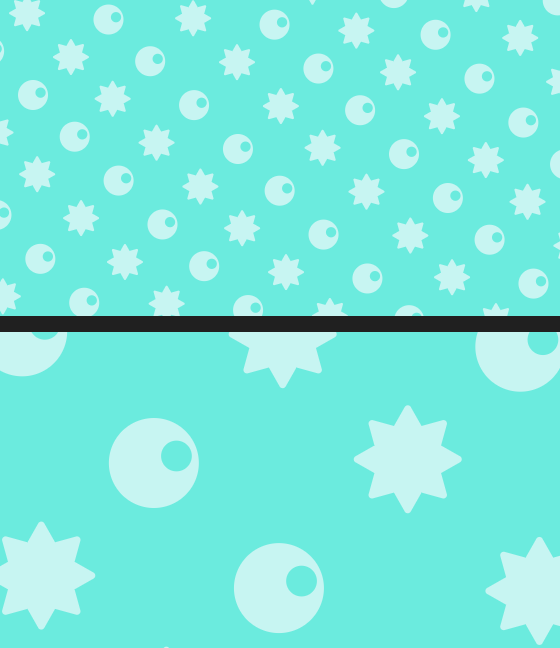
Top, the full canvas; bottom, a detail of the centre.
Give the GLSL for this pattern, as a WebGL 1 fragment shader.

```glsl
precision highp float;
// Diagonal lattice of pale eight-pointed stars and discs with an off-centre hole.
// Each pixel finds its cell along the two diagonals, then takes the nearest of
// one star and one disc by signed distance, with slightly uneven cell spacing.

uniform vec2 u_resolution;

// Lengths are in design units; the canvas is HEIGHT units tall.
const float HEIGHT = 432.0;
const vec3 GROUND = vec3(0.42, 0.92, 0.87);
const vec3 PALE = vec3(0.78, 0.96, 0.95);

// Lattice, measured along the diagonals x - y (across) and x + y (along)
const float PAIR_STEP = 211.8;
const float PAIR_ORIGIN = 129.0;
const float PAIR_DRIFT = 2.05;
const float DISC_SHIFT = 102.6;
const float PAIR_MARGIN = 54.6;
const float ROW_STEP = 118.0;
const float ROW_ORIGIN = 55.0;
const float ROW_SNAP = 6.0;

// Motifs
const float STAR_TIP = 23.0;
const float STAR_VALLEY = 14.4;
const float STAR_ROUNDING = 1.6;
const float DISC_RADIUS = 20.5;
const float HOLE_RADIUS = 7.0;
const vec2 HOLE_OFFSET = vec2(10.3, -3.2);

const float PI = 3.14159265;

// Rounded eight-pointed star, folded down to half of one point
float starDistance(vec2 p) {
  vec2 valleyDir = vec2(cos(PI / 8.0), sin(PI / 8.0));
  vec2 mirror = vec2(valleyDir.y, -valleyDir.x);
  p = abs(p);
  if (p.y > p.x) p = p.yx;
  p -= 2.0 * min(dot(p, mirror), 0.0) * mirror;

  vec2 tip = vec2(STAR_TIP, 0.0);
  vec2 edge = STAR_VALLEY * valleyDir - tip;
  vec2 w = p - tip;
  float h = clamp(dot(w, edge) / dot(edge, edge), 0.0, 1.0);
  float inside = edge.x * w.y - edge.y * w.x;
  float d = length(w - edge * h);
  return (inside > 0.0 ? -d : d) - STAR_ROUNDING;
}

float discDistance(vec2 p) {
  float disc = length(p) - DISC_RADIUS;
  float hole = length(p - HOLE_OFFSET) - HOLE_RADIUS;
  return max(disc, -hole);
}

// Position of a star column across the diagonal, with a small drift
float starColumn(float across) {
  float cell = floor((across - PAIR_ORIGIN + PAIR_MARGIN) / PAIR_STEP + 0.5);
  float t = cell - 0.5;
  return PAIR_ORIGIN + PAIR_STEP * t + PAIR_DRIFT * sin(PI * t) / abs(t);
}

// Position of a row along the diagonal, snapped to a coarse step
float motifRow(float along) {
  float row = floor((along - ROW_ORIGIN) / ROW_STEP + 0.5);
  return ROW_ORIGIN + ROW_SNAP * floor(row * ROW_STEP / ROW_SNAP + 0.5);
}

vec2 fromDiagonals(float across, float along) {
  return 0.5 * vec2(along + across, along - across);
}

void main() {
  float pixel = HEIGHT / u_resolution.y;
  vec2 p = gl_FragCoord.xy * pixel;
  p.y = HEIGHT - p.y; // measured downward from the top edge

  float column = starColumn(p.x - p.y);
  float row = motifRow(p.x + p.y);
  float star = starDistance(p - fromDiagonals(column, row));
  float disc = discDistance(p - fromDiagonals(column + DISC_SHIFT, row));

  // Smooth the edge over one pixel
  float coverage = clamp(0.5 - min(star, disc) / pixel, 0.0, 1.0);
  gl_FragColor = vec4(mix(GROUND, PALE, coverage), 1.0);
}
```
